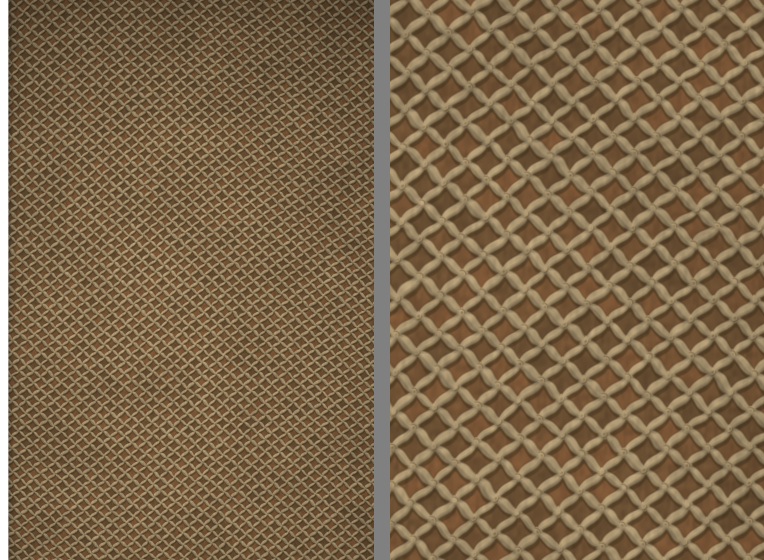
Left: the whole. Right: its middle third, enlarged.
A Shadertoy shader for this texture:

```glsl
// Woven upholstery fabric: tan leaf-shaped strands knotted into a diamond lattice over brown ground.
const vec2  REPEATS     = vec2(26.0, 46.0);  // diamonds across and down
const float MARGIN      = 0.0225;            // white strip on the left
const float STRAND      = 0.115;             // strand half width at its ends
const float BULGE       = 0.055;             // extra half width at its middle
const float TWIST       = 0.035;             // sideways sway of a strand
const float KNOT_RADIUS = 0.20;
const float WOBBLE      = 0.10;              // hand-woven irregularity
const float GRAIN       = 0.22;
const vec3  PAPER       = vec3(1.0);
const vec3  GROUND      = vec3(0.39, 0.295, 0.19);
const vec3  RUST        = vec3(0.43, 0.29, 0.18);
const vec3  SHADOW      = vec3(0.27, 0.20, 0.11);
const vec3  THREAD      = vec3(0.56, 0.49, 0.37);
const float PI          = 3.14159;

float hash(vec2 p) {
    vec3 q = fract(vec3(p.xyx) * 0.1031);
    q += dot(q, q.yzx + 33.33);
    return fract((q.x + q.y) * q.z);
}

float noise(vec2 p) {
    vec2 i = floor(p), f = fract(p);
    f = f * f * (3.0 - 2.0 * f);
    return mix(mix(hash(i), hash(i + vec2(1, 0)), f.x),
               mix(hash(i + vec2(0, 1)), hash(i + vec2(1, 1)), f.x), f.y);
}

// Signed distance to the strand on the nearest whole value of "across".
float strandDistance(float across, float along, float swayDir) {
    float line = floor(across + 0.5);
    float s = sin(PI * along);
    float sway = swayDir * TWIST * sin(2.0 * PI * along);
    float wear = 0.05 * (hash(vec2(line, floor(along)) + 91.0) - 0.5);
    return abs(across - line - sway) - STRAND - BULGE * s * s - wear;
}

// Signed distance to the knots where strands cross.
float knotDistance(vec2 d) {
    return length(d - floor(d + 0.5)) - KNOT_RADIUS;
}

float latticeDistance(vec2 d) {
    float strands = min(strandDistance(d.x, d.y, 1.0), strandDistance(d.y, d.x, -1.0));
    return min(strands, knotDistance(d));
}

float cover(float dist, float soft) {
    return 1.0 - smoothstep(-soft, soft, dist);
}

void mainImage(out vec4 fragColor, in vec2 fragCoord) {
    vec2 uv = fragCoord / iResolution.xy;
    float soft = 0.04 + 0.6 * REPEATS.x / iResolution.x;

    // Cloth coordinates, with sagging rows and uneven weaving
    vec2 cloth = vec2((uv.x - MARGIN) / (1.0 - MARGIN), uv.y) * REPEATS;
    cloth.y += 0.45 * sin(uv.x * 5.0 + uv.y * 3.0);
    cloth.x += 0.25 * sin(uv.y * 6.0);
    vec2 wobble = vec2(noise(cloth * 1.3), noise(cloth * 1.3 + 47.0)) - 0.5;
    vec2 bent = cloth + WOBBLE * wobble;
    vec2 diag = vec2(bent.x + bent.y, bent.x - bent.y);

    // Ground diamonds, darkened below the raised strands
    float groundTone = hash(floor(diag) + 200.0);
    vec3 col = mix(GROUND, RUST, groundTone * 0.8) * (0.93 + 0.14 * groundTone);
    float dist = latticeDistance(diag);
    float shadowDist = latticeDistance(diag + vec2(0.10, -0.14));
    col = mix(col, SHADOW, 0.65 * cover(shadowDist, soft));
    col = mix(col, SHADOW, 0.45 * cover(abs(dist) - 0.03, soft));

    // Strands, lit from above, with small dark eyes in the knots
    float relief = clamp((shadowDist - dist) * 1.2, -0.15, 0.15);
    vec3 threadColor = THREAD * (0.98 + relief);
    vec2 node = floor(diag + 0.5);
    vec2 f = diag - node;
    float tilt = hash(node + 300.0) < 0.5 ? f.x : f.y;
    float eye = abs(length(f + 0.03) - 0.13) - 0.02;
    float crease = cover(eye, soft) * smoothstep(-0.05, 0.10, tilt);
    float pit = cover(length(f) - 0.05, soft) * hash(node + 400.0);
    threadColor = mix(threadColor, SHADOW, 0.45 * max(crease, pit));
    col = mix(col, threadColor, cover(dist, soft));

    // Fibre grain, broad wear and uneven lighting
    float fibre = noise(cloth * vec2(7.0, 6.0)) * 0.6 + noise(cloth * vec2(13.0, 4.0)) * 0.4;
    col *= 1.0 + GRAIN * (fibre - 0.5);
    col *= 0.96 + 0.08 * noise(cloth * 0.35);
    vec2 away = uv - vec2(0.48, 0.42);
    col *= 1.07 - 0.42 * dot(away, away) - 0.10 * smoothstep(0.75, 1.0, uv.y);

    // Shaded selvage beside the white margin
    float edge = uv.x - MARGIN;
    col *= 1.0 - 0.25 * exp(-max(edge, 0.0) * 110.0);
    float inside = smoothstep(-0.5, 0.5, edge * iResolution.x);
    fragColor = vec4(mix(PAPER, col, inside), 1.0);
}
```
